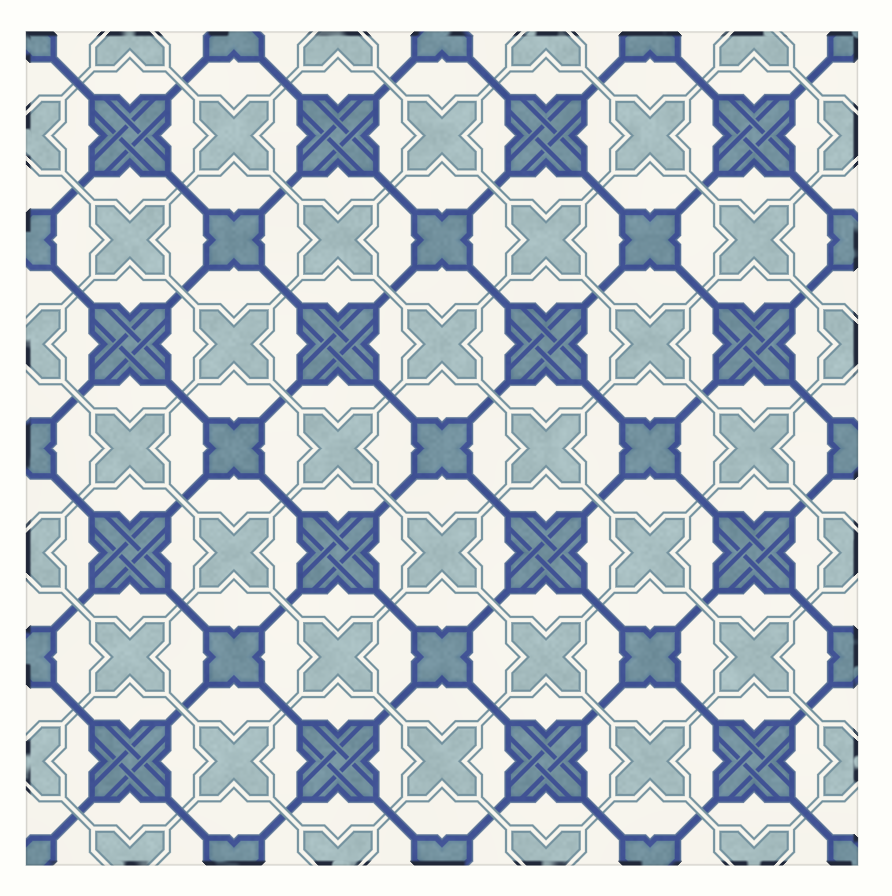
A WebGL 2 fragment shader for this pattern:

```glsl
#version 300 es
precision highp float;
uniform vec2 u_resolution;
out vec4 outColor;

// Layout: the tile on its backdrop, with motifs centred on whole cell coordinates
const vec2 TILE_ORIGIN = vec2(0.029, 0.034);
const vec2 TILE_SIZE = vec2(0.933, 0.931);
const float CELLS = 8.0;
const float RIM_WIDTH = 0.0055;

// Motif sizes in cells: x = half size, y = notch offset
const vec2 KNOT = vec2(0.40, 0.30);
const vec2 SMALL_CROSS = vec2(0.30, 0.26);
const vec2 LIGHT_CROSS = vec2(0.395, 0.27);
const float BLUE_BORDER = 0.063;
const float LIGHT_BORDER = 0.082;
const float FINE_LINE = 0.021;
const float BLUE_STRAP = 0.042;
const float LIGHT_STRAP = 0.040;
const float WEAVE_OFFSET = 0.085;
const float WEAVE_HALF = 0.022;
const float WEAVE_GAP = 0.038;

const vec3 BACKDROP = vec3(0.995, 0.995, 0.98);
const vec3 IVORY = vec3(0.97, 0.96, 0.93);
const vec3 PALE = vec3(0.65, 0.74, 0.75);
const vec3 TEAL = vec3(0.45, 0.57, 0.62);
const vec3 DEEP_TEAL = vec3(0.39, 0.52, 0.60);
const vec3 BLUE = vec3(0.25, 0.32, 0.58);
const vec3 FRINGE = vec3(0.35, 0.45, 0.59);
const vec3 RIM_DARK = vec3(0.13, 0.16, 0.23);

float hash(vec2 p) {
  return fract(sin(dot(p, vec2(127.1, 311.7))) * 43758.5453);
}

float noise(vec2 p) {
  vec2 i = floor(p), f = fract(p);
  f = f * f * (3.0 - 2.0 * f);
  return mix(mix(hash(i), hash(i + vec2(1, 0)), f.x),
             mix(hash(i + vec2(0, 1)), hash(i + vec2(1, 1)), f.x), f.y);
}

// Coverage of the region where d is negative
float cover(float d, float aa) {
  return 1.0 - smoothstep(-aa, aa, d);
}

// Square with a V notch in the middle of every side
float notchedSquare(vec2 a, vec2 size) {
  return max(max(a.x, a.y) - size.x, (abs(a.x - a.y) - size.y) * 0.7071);
}

// Two pairs of diagonal lines passing over and under each other
float weave(vec2 f, float aa) {
  vec2 q = vec2(f.x + f.y, f.x - f.y) * 0.7071;
  vec2 off = abs(abs(q) - WEAVE_OFFSET);
  vec2 lines = vec2(cover(off.x - WEAVE_HALF, aa), cover(off.y - WEAVE_HALF, aa));
  if (q.x * q.y > 0.0) lines.x *= 1.0 - cover(off.y - WEAVE_GAP, aa);
  else lines.y *= 1.0 - cover(off.x - WEAVE_GAP, aa);
  return max(lines.x, lines.y);
}

vec3 paintLight(vec3 col, float outline, float motif, float grain, float aa) {
  col = mix(col, TEAL, cover(outline, aa));
  col = mix(col, IVORY, cover(outline + FINE_LINE, aa));
  col = mix(col, TEAL, cover(motif + LIGHT_BORDER - FINE_LINE, aa));
  return mix(col, PALE + grain, cover(motif + LIGHT_BORDER, aa));
}

vec3 paintBlue(vec3 col, float outline, float motif, float lines, float grain, float aa) {
  col = mix(col, FRINGE, cover(outline, aa));
  col = mix(col, BLUE + 0.5 * grain, cover(outline + 0.014, aa));
  vec3 fill = mix(DEEP_TEAL, TEAL, smoothstep(0.0, 0.05, -motif - BLUE_BORDER)) + grain;
  return mix(col, mix(fill, BLUE, lines), cover(motif + BLUE_BORDER, aa));
}

void main() {
  vec2 uv = gl_FragCoord.xy / u_resolution;
  vec2 tile = (uv - TILE_ORIGIN) / TILE_SIZE;
  vec2 grid = tile * CELLS;
  vec2 id = floor(grid + 0.5);
  vec2 f = grid - id, a = abs(f);
  float aa = 0.8 * CELLS / (TILE_SIZE.y * min(u_resolution.x, u_resolution.y));

  // Even cells are blue, odd cells light; straps meet at the cell corners
  bool isLight = mod(id.x + id.y, 2.0) > 0.5;
  bool isKnot = !isLight && mod(id.x, 2.0) > 0.5;
  float own = abs(a.x - a.y) * 0.7071;
  float other = abs(a.x + a.y - 1.0) * 0.7071;
  float lightMotif = isLight ? notchedSquare(a, LIGHT_CROSS) : 1.0;
  float blueMotif = isLight ? 1.0 : notchedSquare(a, isKnot ? KNOT : SMALL_CROSS);
  float lightOutline = min(lightMotif, (isLight ? own : other) - LIGHT_STRAP);
  float blueOutline = min(blueMotif, (isLight ? other : own) - BLUE_STRAP);
  float lines = isKnot ? weave(f, aa) : 0.0;

  // Straps interlace: the falling blue strap lies on top, the rising one below
  float grain = 0.05 * (noise(grid * 5.0) - 0.5) + 0.04 * (noise(grid * 28.0) - 0.5);
  bool blueOver = (f.x * f.y < 0.0) != isLight;
  vec3 col = IVORY + 0.012 * (noise(grid * 0.8) - 0.5);
  if (!blueOver) col = paintBlue(col, blueOutline, blueMotif, lines, grain, aa);
  col = paintLight(col, lightOutline, lightMotif, grain, aa);
  if (blueOver) col = paintBlue(col, blueOutline, blueMotif, lines, grain, aa);

  // Glaze gathers in dark broken marks where the pattern meets the rim
  vec2 inset = min(tile, 1.0 - tile);
  float edge = min(inset.x, inset.y);
  float inked = smoothstep(0.02, 0.2, IVORY.r - col.r);
  float broken = smoothstep(0.3, 0.55, noise(grid * 7.0));
  float rim = cover(edge - RIM_WIDTH, 0.002);
  col = mix(col, RIM_DARK, rim * inked * broken);
  col *= 1.0 - 0.16 * cover(edge - 0.0015, 0.0015);

  float inside = cover(-edge, aa / CELLS);
  outColor = vec4(mix(BACKDROP, col, inside), 1.0);
}
```
